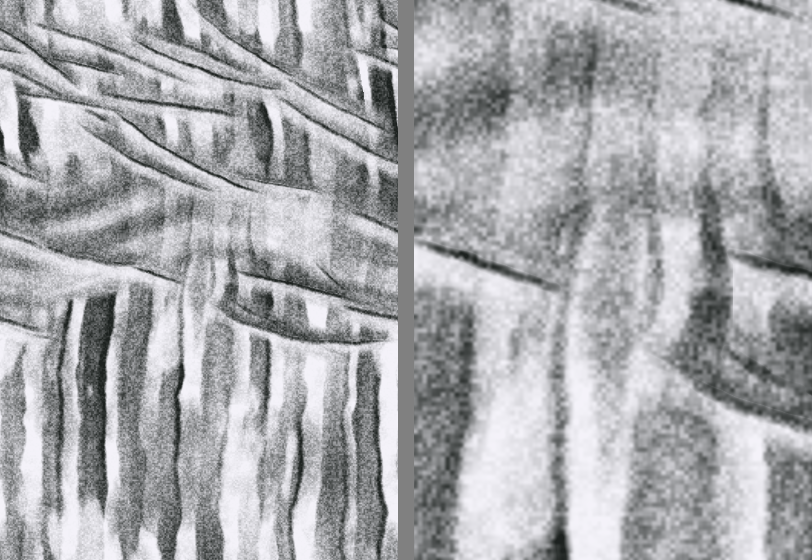
Left, the full canvas; right, a detail of the centre.
Give the GLSL for this texture, as a WebGL 2 fragment shader.

```glsl
#version 300 es
precision highp float;

uniform vec2 u_resolution;
out vec4 fragColor;

const float TAU = 6.2831853;
const float BARS = 10.0;                    // upright bars across the tile
const int SWEEPS = 22;                      // slanting strokes
const vec2 GRAIN_CELLS = vec2(260.0, 366.0);
const float GRAIN_STRENGTH = 1.7;
const vec2 BAND_RANGE = vec2(0.48, 0.76);   // height of the smeared band
const vec2 SWEEP_RANGE = vec2(0.52, 0.98);
const vec3 PAPER = vec3(0.955, 0.95, 0.975);
const vec3 CHARCOAL = vec3(0.11, 0.13, 0.12);

float hash(vec2 cell, float seed) {
    uvec2 q = uvec2(ivec2(cell)) * uvec2(1597334673u, 3812015801u);
    uint n = (q.x ^ q.y) + uint(seed) * 2654435769u;
    n = (n ^ (n >> 16)) * 2246822519u;
    n = (n ^ (n >> 13)) * 3266489917u;
    return float((n ^ (n >> 16)) >> 8) / 16777216.0;
}

vec2 wrapCell(vec2 cell, vec2 count) {
    return floor(mod(cell + 0.5, count));
}

// Value noise that repeats once per unit square
float noise(vec2 uv, vec2 cells, float seed) {
    vec2 p = uv * cells;
    vec2 i = floor(p);
    vec2 f = p - i;
    f = f * f * (3.0 - 2.0 * f);
    vec2 a = wrapCell(i, cells);
    vec2 b = wrapCell(i + 1.0, cells);
    return mix(mix(hash(a, seed), hash(vec2(b.x, a.y), seed), f.x),
               mix(hash(vec2(a.x, b.y), seed), hash(b, seed), f.x), f.y);
}

float fbm(vec2 uv, vec2 cells, float seed) {
    float sum = 0.0;
    float weight = 0.53;
    for (int i = 0; i < 4; i++) {
        sum += weight * noise(uv, cells, seed + float(i));
        cells *= 2.0;
        weight *= 0.5;
    }
    return sum;
}

// Upright rubbed bars with ragged sides, bare gaps and dark rails
float uprightBars(vec2 uv) {
    float sway = 0.07 * (noise(uv, vec2(3.0, 3.0), 1.0) - 0.5) + 0.012 * sin(TAU * uv.y);
    vec2 bent = vec2(uv.x + sway, uv.y);
    float column = bent.x * BARS;
    vec2 id = vec2(wrapCell(vec2(floor(column)), vec2(BARS)).x, 0.0);
    float t = fract(column);
    float ragged = fbm(uv, vec2(9.0, 12.0), 10.0) - 0.5;
    float left = 0.1 + 0.2 * hash(id, 2.0) + 0.35 * ragged;
    float right = 0.7 + 0.2 * hash(id, 3.0) + 0.45 * ragged;
    float body = smoothstep(left - 0.04, left + 0.06, t) * (1.0 - smoothstep(right - 0.05, right + 0.05, t));

    float streak = noise(bent, vec2(85.0, 6.0), 20.0) + noise(bent, vec2(36.0, 4.0), 21.0) - 1.0;
    float tone = mix(0.42, 0.8, hash(id, 4.0)) + 0.5 * (noise(uv, vec2(5.0, 6.0), 22.0) - 0.5) + 0.22 * streak;
    float gap = 0.4 * smoothstep(0.42, 0.75, fbm(bent, vec2(12.0, 6.0), 30.0));
    float ink = mix(gap, tone, body);

    float bare = smoothstep(0.57, 0.65, fbm(bent, vec2(10.0, 5.0), 40.0));
    ink *= 1.0 - 0.8 * bare;
    float railOffset = (t - right + 0.08) / 0.07;
    float railFade = smoothstep(0.3, 0.65, noise(bent, vec2(BARS, 5.0), 50.0));
    return ink + 0.4 * railFade * exp(-railOffset * railOffset);
}

// Broad smear that runs across the bars
float smearedBand(vec2 uv, float ink) {
    float level = uv.y + 0.045 * cos(TAU * (uv.x - 0.05));
    float edge = level + 0.07 * (fbm(uv, vec2(8.0, 8.0), 60.0) - 0.5);
    float mask = smoothstep(BAND_RANGE.x, BAND_RANGE.x + 0.025, edge) * (1.0 - smoothstep(BAND_RANGE.y - 0.1, BAND_RANGE.y, edge));
    mask *= mix(0.92, 0.45, 0.5 - 0.5 * cos(TAU * (uv.x - 0.2)));
    vec2 flow = vec2(uv.x, level);
    float layers = smoothstep(0.25, 0.75, noise(flow, vec2(3.0, 24.0), 70.0));
    float streak = noise(flow, vec2(7.0, 95.0), 71.0) - 0.5;
    return mix(ink, 0.16 + 0.5 * layers + 0.25 * streak, mask);
}

// Curved strokes: bare paper below, dark contour, rubbed shade above
float sweepingStrokes(vec2 uv, float ink) {
    float aspect = u_resolution.x / u_resolution.y;
    for (int i = 0; i < SWEEPS; i++) {
        vec2 id = vec2(float(i), 7.0);
        vec2 centre = vec2(fract(float(i) * 0.618 + 0.1), mix(SWEEP_RANGE.x, SWEEP_RANGE.y, hash(id, 80.0)));
        centre.y -= 0.14 * smoothstep(0.55, 0.75, centre.x);
        vec2 d = uv - centre;
        d -= round(d);
        d.x *= aspect;
        float angle = -mix(0.15, 0.75, hash(id, 81.0));
        vec2 axis = vec2(cos(angle), sin(angle));
        float along = dot(d, axis);
        float bend = mix(-0.4, 1.6, hash(id, 82.0));
        float across = dot(d, vec2(-axis.y, axis.x)) - bend * along * along;
        across += 0.008 * (fbm(uv, vec2(18.0, 25.0), 90.0) - 0.5);
        float halfLength = mix(0.1, 0.23, hash(id, 83.0));
        float reach = 1.0 - smoothstep(0.6, 1.0, abs(along) / halfLength);
        float width = mix(0.014, 0.038, hash(id, 84.0));

        float lift = smoothstep(0.0, 0.004, -across) * (1.0 - smoothstep(0.5 * width, 1.2 * width, -across));
        float shade = smoothstep(0.0, 0.004, across) * (1.0 - smoothstep(0.2 * width, 1.3 * width, across));
        float streak = noise(vec2(along, across), vec2(8.0, 140.0), 100.0 + float(i));
        float contour = across / mix(0.0025, 0.006, hash(id, 85.0));
        ink = mix(ink, 0.03 + 0.12 * streak, 0.85 * lift * reach);
        ink = mix(ink, mix(0.35, 0.75, hash(id, 86.0)) + 0.35 * (streak - 0.5), 0.8 * shade * reach);
        ink = max(ink, (0.62 + 0.35 * streak) * reach * exp(-contour * contour));
    }
    return ink;
}

void main() {
    vec2 uv = gl_FragCoord.xy / u_resolution;
    float ink = sweepingStrokes(uv, smearedBand(uv, uprightBars(uv)));

    // Smudges and paper tooth
    ink += 0.22 * (fbm(uv, vec2(22.0, 30.0), 130.0) - 0.5);
    ink = clamp(ink, 0.0, 0.97);
    float grain = 0.7 * noise(uv, GRAIN_CELLS, 140.0) + 0.3 * noise(uv, GRAIN_CELLS * 0.5, 141.0) - 0.5;
    ink += GRAIN_STRENGTH * grain * (ink * (1.1 - ink) + 0.02);
    fragColor = vec4(mix(PAPER, CHARCOAL, clamp(ink, 0.0, 1.0)), 1.0);
}
```
